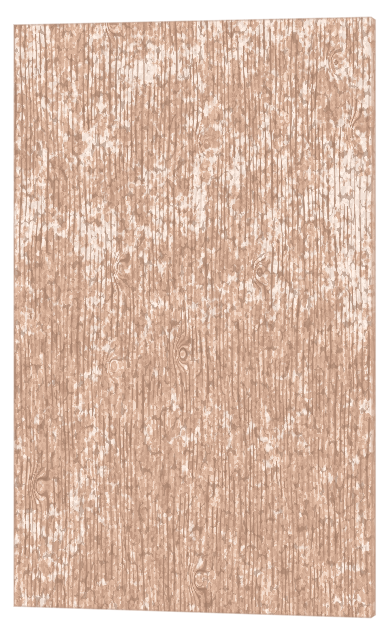
This texture is drawn by a WebGL 1 fragment shader. Its source:

```glsl
precision highp float;
uniform vec2 u_resolution;

vec2 hash2(vec2 p) {
  return fract(sin(vec2(dot(p, vec2(127.1, 311.7)), dot(p, vec2(269.5, 183.3)))) * 43758.5);
}

// Cellular noise, both parts centred on zero:
// x is the distance to the nearest point, y a random value of that cell
vec2 cells(vec2 p) {
  vec2 id = floor(p), f = fract(p);
  vec2 nearest = vec2(4.0, 0.0);
  for (int j = -1; j <= 1; j++) {
    for (int i = -1; i <= 1; i++) {
      vec2 o = vec2(float(i), float(j));
      vec2 h = hash2(id + o);
      vec2 r = o + h - f;
      float d = dot(r, r);
      if (d < nearest.x) nearest = vec2(d, fract(h.x * 57.0 + h.y * 13.0));
    }
  }
  return vec2(sqrt(nearest.x) - 0.42, nearest.y - 0.5);
}

// Grain coordinate: x bent by slow waves and pushed into rings around knots
float grainCoord(vec2 p) {
  float g = p.x + 0.002 * sin(p.y * 13.0 + p.x * 21.0)
                + 0.0007 * sin(p.y * 47.0 + p.x * 90.0);
  vec2 grid = vec2(0.12, 0.17);
  vec2 id = floor(p / grid);
  vec2 h = hash2(id + 7.0);
  vec2 k = (p - (id + 0.3 + 0.4 * h) * grid) / vec2(0.010, 0.018);
  float present = step(0.72, hash2(id + 31.0).x);
  return g + present * 0.022 * exp(-dot(k, k));
}

// Where the stain is rubbed away: upper half, right edge, lower left corner
float wearZone(vec2 p) {
  float upper = smoothstep(0.44, 0.56, p.y);
  float right = smoothstep(0.47, 0.55, p.x) * smoothstep(0.12, 0.3, p.y);
  float corner = (1.0 - smoothstep(0.06, 0.22, p.x)) * (1.0 - smoothstep(0.2, 0.4, p.y));
  float bands = 0.06 * sin(p.y * 29.0 + 2.0 * sin(p.x * 11.0));
  return -0.2 + 0.19 * upper + 0.09 * right + 0.12 * corner + bands * upper
       + 0.03 * sin(p.x * 46.0);
}

vec3 wornWood(vec2 p) {
  float g = grainCoord(p);
  float wave = sin(g * 880.0 + 2.2 * sin(g * 127.0));

  // Stained fibres with crisp speckle
  vec2 fibre = cells(vec2(g * 230.0, p.y * 36.0));
  float speck = cells(p * vec2(300.0, 230.0)).y;
  float blotch = cells(p * vec2(34.0, 17.0)).x;
  float tone = 0.66 + 0.5 * fibre.y + 0.3 * fibre.x + 0.6 * speck + 0.4 * blotch - 0.15 * wave;
  vec3 col = mix(vec3(0.73, 0.57, 0.48), vec3(0.905, 0.755, 0.66), clamp(tone, 0.0, 1.0));
  col = mix(col, vec3(0.96, 0.87, 0.81), smoothstep(0.85, 1.3, tone));

  // Flaked patches showing the pale ground, ragged at fine scale
  float flake = 0.38 * cells(p * vec2(13.0, 9.0) + 3.0).x
              + 0.45 * cells(p * vec2(48.0, 36.0) + 9.0).x
              + 0.4 * cells(p * vec2(120.0, 90.0)).x
              + 0.2 * cells(p * vec2(210.0, 150.0) + 21.0).y;
  float bare = smoothstep(-0.04, 0.2, flake + wearZone(p) + 0.1 * fibre.y - 0.04 * wave);
  col = mix(col, vec3(0.985, 0.935, 0.90) + 0.08 * speck, 0.85 * bare);

  // Thin dark grain lines, broken along their length
  float line = smoothstep(0.4, 0.95, wave);
  float ink = clamp(0.4 + 1.1 * cells(vec2(g * 75.0, p.y * 21.0) + 5.0).y, 0.0, 0.85);
  col = mix(col, vec3(0.67, 0.52, 0.435), line * ink);

  // Sparse dark pits
  float pits = smoothstep(0.18, 0.3, cells(vec2(g * 150.0, p.y * 75.0) + 17.0).x);
  return mix(col, vec3(0.60, 0.46, 0.38), 0.5 * pits);
}

void main() {
  vec2 p = gl_FragCoord.xy / u_resolution.y;
  float px = 1.0 / u_resolution.y;

  // Panel outline, slightly flared to the right with a narrow side face
  float across = p.x / 0.59;
  float fold = p.x - 0.580;
  float slope = 0.7 * max(fold, 0.0);
  float top = mix(0.961, 0.974, across) - slope;
  float bottom = mix(0.053, 0.034, across) + slope;
  float inside = min(min(p.x - 0.0215, 0.587 - p.x), min(top - p.y, p.y - bottom));

  vec3 col = wornWood(p);
  float side = smoothstep(-px, px, fold);
  col = mix(col, vec3(0.79, 0.64, 0.55), 0.6 * side);
  float rim = 1.0 - smoothstep(0.0, 0.0035, inside);
  col = mix(col, vec3(0.70, 0.57, 0.50), 0.55 * rim);

  col = mix(vec3(1.0), col, smoothstep(-px, px, inside));
  gl_FragColor = vec4(col, 1.0);
}
```
